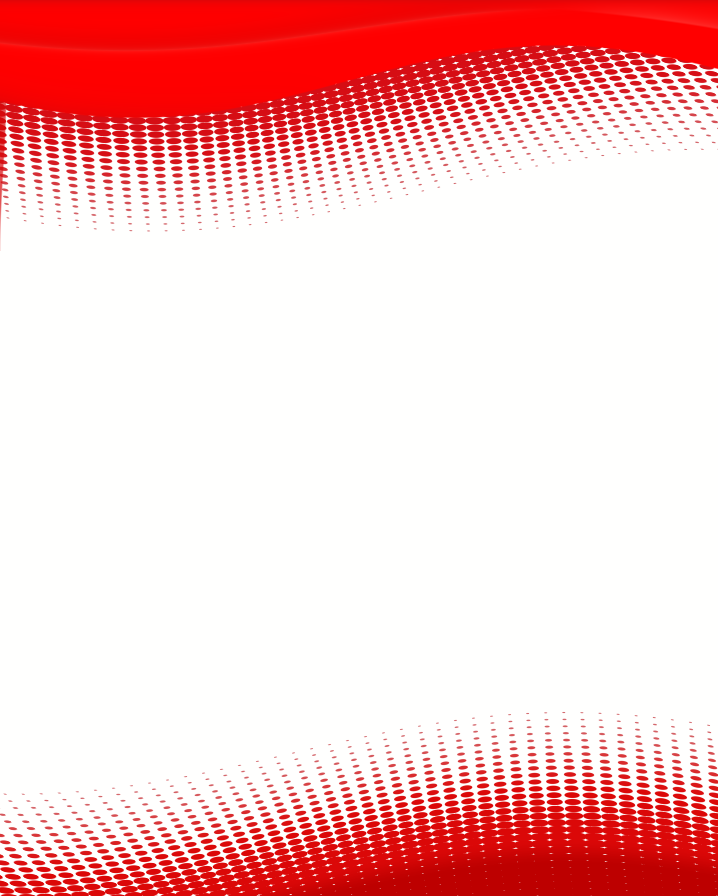
Reproduce this background procedurally as a Shadertoy shader.

```glsl
const float PI = 3.14159265;
const float ROW_HEIGHT = 0.00768;
const float FIELD_DEPTH = 0.1745;
const vec3 PAPER = vec3(1.0, 1.0, 0.995);
const vec3 BRIGHT_RED = vec3(1.0, 0.0, 0.0);
const vec3 DEEP_RED = vec3(0.84, 0.03, 0.04);
const vec3 DARK_RED = vec3(0.74, 0.0, 0.0);
const vec3 PALE_RED = vec3(0.83, 0.42, 0.44);

// Cosine curve with a crest at x = peak and a trough one halfWave later
float waveCurve(float x, float middle, float height, float peak, float halfWave) {
    return middle + height * cos(PI * (x - peak) / halfWave);
}

// 1 below the edge value, 0 above it, blended over one pixel
float softBelow(float value, float edge, float pixel) {
    return 1.0 - smoothstep(edge - pixel, edge + pixel, value);
}

// Ellipses on a curved, leaning grid; returns coverage and relative depth
vec2 halftone(vec2 p, float middle, float spacing, float phase, float warp, float pixel) {
    float depth = waveCurve(p.x, middle, 0.0456, 0.169, 0.612) - p.y;
    float lean = mix(0.1, 0.75, smoothstep(0.17, 0.78, p.x));
    float bump = (p.x - 0.247) / 0.169;
    float column = (p.x + lean * depth - phase) / spacing - warp * exp(-bump * bump);
    float row = depth / ROW_HEIGHT;

    vec2 cell = vec2(fract(column + 0.5), fract(row)) - 0.5;
    float rowDepth = (floor(row) + 0.5) * ROW_HEIGHT / FIELD_DEPTH;
    float radius = 0.06 + 0.65 * clamp(rowDepth, 0.0, 1.0);

    float dist = max(length(cell), 0.0001);
    float softness = pixel * 0.7 * length(cell / vec2(spacing, ROW_HEIGHT)) / dist;
    float cover = softBelow(dist, radius, softness) * step(0.0, depth);
    return vec2(cover, clamp(depth / FIELD_DEPTH, 0.0, 1.0));
}

// Glossy ribbon colour; p.y runs down from the top
vec3 ribbonColor(vec2 p, float edge) {
    vec3 color = BRIGHT_RED;

    // Long fold, shaded above and lit along its crease
    float fold = p.y - waveCurve(p.x, 0.033, 0.0235, 0.14, 0.5);
    float foldFade = 1.0 - smoothstep(0.5, 0.66, p.x);
    float shade = smoothstep(-0.035, 0.0, fold) * softBelow(fold, 0.0, 0.0015);
    color = mix(color, vec3(0.91, 0.01, 0.01), 0.7 * shade * foldFade);
    color += vec3(0.0, 0.1, 0.09) * exp(-abs(fold) / 0.003) * foldFade;

    // Short highlight falling toward the right corner
    float along = max(p.x - 0.6, 0.0);
    float corner = p.y - (0.009 + 0.06 * along + 0.28 * along * along);
    float glow = softBelow(corner, 0.0, 0.0015) * exp(min(corner, 0.0) / 0.01);
    color += vec3(0.0, 0.17, 0.16) * glow * smoothstep(0.6, 0.75, p.x);

    // Dark upper rim and lower left lip
    color = mix(color, DEEP_RED, 0.8 * exp(-p.y / 0.005));
    float lip = exp(-max(edge - p.y, 0.0) / 0.014) * (1.0 - smoothstep(0.1, 0.4, p.x));
    return mix(color, DEEP_RED, 0.5 * lip);
}

vec3 dotColor(float depth, vec3 dense) {
    return mix(PALE_RED, dense, smoothstep(0.0, 0.55, depth));
}

void mainImage(out vec4 fragColor, in vec2 fragCoord) {
    vec2 uv = fragCoord / iResolution.xy;
    float pixel = 1.0 / iResolution.y;
    vec2 fromTop = vec2(uv.x * 0.8, 1.0 - uv.y);
    vec2 fromBottom = vec2((1.0 - uv.x) * 0.8, uv.y);
    vec3 color = PAPER;

    // Upper dots
    vec2 upper = halftone(fromTop, 0.216, 0.01852, 0.026, 0.7, pixel);
    color = mix(color, dotColor(upper.y, vec3(0.84, 0.05, 0.08)), upper.x);

    // Lower dots, turned half a circle and darkening downward
    vec2 lower = halftone(fromBottom, 0.163, 0.02016, 0.777, 0.0, pixel);
    vec3 lowerRed = mix(vec3(0.86, 0.03, 0.03), DARK_RED, smoothstep(0.82, 1.0, lower.y));
    color = mix(color, dotColor(lower.y, lowerRed), lower.x);

    // Narrow sliver at the left side
    float sliver = 0.007 * (1.0 - smoothstep(0.1, 0.28, fromTop.y));
    float sliverMask = softBelow(fromTop.x, sliver, pixel) * step(fromTop.y, 0.28);
    color = mix(color, DEEP_RED, 0.7 * sliverMask);

    // Solid ribbon
    float edge = waveCurve(fromTop.x, 0.0911, 0.0404, 0.15, 0.469);
    color = mix(color, ribbonColor(fromTop, edge), softBelow(fromTop.y, edge, pixel));

    fragColor = vec4(clamp(color, 0.0, 1.0), 1.0);
}
```
